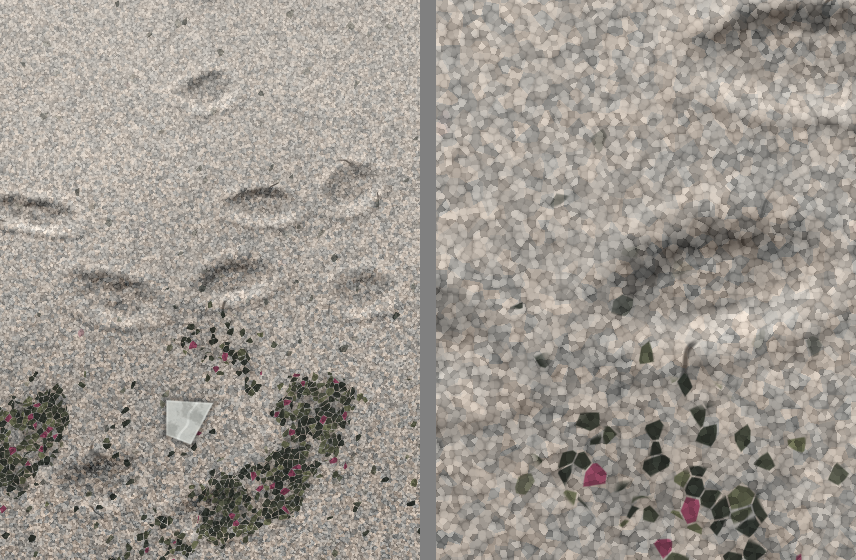
Left: the whole. Right: its middle third, enlarged.
A WebGL 1 fragment shader for this texture:

```glsl
precision highp float;
// Trodden beach sand with footprints, cracks, weed litter and a clear scrap.
// A height field of jittered dents and layered sines is lit from the far side;
// cellular noise supplies the grains, clods, cracks and weed flakes.
uniform vec2 u_resolution;

const vec3 SAND_TINT = vec3(1.015, 0.985, 0.945);
const vec3 WARM_GRAIN = vec3(0.05, -0.005, -0.045);
const vec3 WEED_DARK = vec3(0.13, 0.15, 0.13);
const vec3 WEED_OLIVE = vec3(0.40, 0.41, 0.29);
const vec3 WEED_RED = vec3(0.46, 0.20, 0.29);
const vec3 SCRAP_COLOR = vec3(0.80, 0.81, 0.79);
const float TONE_NEAR = 0.62;
const float TONE_FAR = 0.735;
const float RELIEF = 0.19;
const float GRAIN_SCALE = 250.0;
const float GRAIN_CONTRAST = 0.27;
const vec2 DENT_GRID = vec2(3.7, 5.4);
const float DENT_CHANCE = 0.78;
const float DENT_DEPTH = 0.021;
const float WEED_SCALE = 105.0;
const float CRACK_SCALE = 7.0;

vec2 hash2(vec2 p) {
  vec3 q = fract(p.xyx * vec3(0.1031, 0.1030, 0.0973));
  q += dot(q, q.yzx + 33.33);
  return fract((q.xx + q.yz) * q.zy);
}

mat2 turn(float a) {
  return mat2(cos(a), sin(a), -sin(a), cos(a));
}

// Nearest distance, second distance and a random id of the nearest cell.
vec3 cells(vec2 p) {
  vec2 base = floor(p), f = fract(p);
  vec3 best = vec3(9.0, 9.0, 0.0);
  for (int y = -1; y <= 1; y++) {
    for (int x = -1; x <= 1; x++) {
      vec2 g = vec2(float(x), float(y));
      vec2 seed = hash2(base + g + 50.0);
      float d = length(g + seed - f);
      if (d < best.x) best = vec3(d, best.x, fract(seed.x * 37.0 + seed.y * 91.0));
      else best.y = min(best.y, d);
    }
  }
  return best;
}

// Layered, turned sines, roughly -1 to 1.
float swell(vec2 p) {
  float sum = 0.0, amp = 0.5;
  for (int i = 0; i < 5; i++) {
    sum += amp * sin(p.x + 1.6 * sin(p.y * 0.8 + float(i)));
    p = turn(1.1) * p * 1.85 + 2.3;
    amp *= 0.58;
  }
  return sum;
}

// Footprints: x height, y inside, z churned floor, w closeness to a rim.
vec4 dents(vec2 p) {
  vec4 sum = vec4(0.0);
  vec2 base = floor(p * DENT_GRID);
  for (int y = -1; y <= 1; y++) {
    for (int x = -1; x <= 1; x++) {
      vec2 cell = base + vec2(float(x), float(y));
      vec2 r = hash2(cell + 17.0), s = hash2(cell + 71.0);
      vec2 center = (cell + 0.5 + 0.6 * (r - 0.5)) / DENT_GRID;
      vec2 size = vec2(0.055 + 0.032 * s.x, 0.029 + 0.014 * r.y);
      size *= mix(1.15, 0.8, center.y);
      vec2 q = turn((s.y - 0.5) * 1.1) * (p - center) / size.y;
      q.x *= size.y / size.x;
      float d = length(q);
      float on = step(fract(r.x * 13.0 + s.y * 7.0), DENT_CHANCE);
      float pit = on * (1.0 - smoothstep(0.45, 1.08, d));
      float rim = on * exp(-pow((d - 1.22) / 0.24, 2.0));
      sum.x += DENT_DEPTH * (0.3 * rim - pit * (0.6 + 0.6 * s.x));
      sum.yzw += vec3(pit, pit * smoothstep(0.45, 0.7, s.y), rim);
    }
  }
  return sum;
}

float height(vec2 p) {
  vec2 warp = 0.011 * vec2(swell(p * 17.0), swell(p * 17.0 + 5.0));
  vec4 dent = dents(p + warp);
  float clods = 0.6 - cells(p * 42.0 + warp * 60.0).x;
  float crumbs = 0.6 - cells(p * 105.0).x;
  return dent.x + 0.006 * swell(p * 9.0)
    + (0.0012 + 0.011 * dent.z) * clods + 0.0011 * crumbs;
}

void main() {
  vec2 p = gl_FragCoord.xy / u_resolution.y;
  float px = 1.0 / u_resolution.y;
  vec2 warp = 0.011 * vec2(swell(p * 17.0), swell(p * 17.0 + 5.0));
  vec4 dent = dents(p + warp);

  // Relief lit from the far side, with shade in the pits
  float e = 0.0016, h = height(p);
  vec2 slope = vec2(height(p + vec2(e, 0.0)) - h, height(p + vec2(0.0, e)) - h) / e;
  float light = dot(slope, vec2(0.35, -0.85));
  light = min(light, 0.0) + 0.55 * max(light, 0.0);
  float tone = mix(TONE_NEAR, TONE_FAR, smoothstep(0.1, 0.95, p.y));
  tone += RELIEF * light - 0.07 * min(dent.y, 1.0) + 0.025 * swell(p * 6.0 + 9.0);

  // Grains in two sizes
  vec3 grain = cells(p * GRAIN_SCALE), grit = cells(p * GRAIN_SCALE * 0.5 + 7.0);
  float contrast = GRAIN_CONTRAST * mix(1.1, 0.7, p.y);
  tone += contrast * (grain.z - 0.5) + 0.4 * contrast * (grit.z - 0.5);
  tone -= 0.10 * smoothstep(0.4, 0.8, grain.x);

  // Cracks near the rims
  vec3 plate = cells((p + warp * 1.5) * CRACK_SCALE);
  float crack = 1.0 - smoothstep(0.0006, 0.0022 + px, (plate.y - plate.x) / CRACK_SCALE);
  crack *= smoothstep(0.1, 0.4, swell(p * 11.0 + 20.0)) * smoothstep(0.1, 0.5, dent.w);
  tone = mix(tone, 0.24, 0.75 * crack);
  vec3 color = tone * SAND_TINT + WARM_GRAIN * (grit.z - 0.35) * mix(1.0, 0.4, p.y);

  // Weed flakes, dense in near patches and sparse elsewhere
  float near = 1.0 - smoothstep(0.26, 0.5, p.y + 0.06 * swell(p * 5.0));
  float patchy = near * smoothstep(0.2, 0.65, swell(p * 12.0 + 3.0));
  float density = 0.85 * patchy + 0.035 * near + 0.004;
  vec3 flake = cells(turn(0.6) * (p + 0.5 * warp) * vec2(WEED_SCALE, WEED_SCALE * 0.8));
  float kind = fract(flake.z * 53.0);
  vec3 weed = mix(WEED_DARK, WEED_OLIVE, kind * kind);
  weed = mix(weed, WEED_RED, step(0.93, kind)) * (0.75 + 0.5 * grain.z);
  float cover = (1.0 - smoothstep(density - 0.02, density + 0.02, flake.z))
    * smoothstep(0.0, 0.2, flake.y - flake.x);
  color = mix(color * (1.0 - 0.22 * patchy), weed, 0.9 * cover);

  // Clear scrap: four half planes, a crease and a soft shadow
  vec2 q = p - vec2(0.336, 0.252);
  float edge = max(max(-q.x - 0.039, dot(q, vec2(0.06, 1.0)) - 0.031),
    max(dot(q, vec2(0.88, -0.47)) - 0.026, dot(q, vec2(-0.36, -0.93)) - 0.041));
  color *= 1.0 - 0.3 * (1.0 - smoothstep(0.0, 0.012, edge));
  float crease = abs(q.x - 0.45 * q.y + 0.003 * sin(q.y * 160.0));
  vec3 film = SCRAP_COLOR - 0.12 * smoothstep(-0.2, 0.5, swell(q * 90.0));
  film += 0.1 * (1.0 - smoothstep(0.001, 0.004, crease));
  film += 0.08 * smoothstep(-0.005, -0.001, edge);
  color = mix(color, film, 0.88 * (1.0 - smoothstep(-px, px, edge)));

  gl_FragColor = vec4(clamp(color, 0.0, 1.0), 1.0);
}
```
